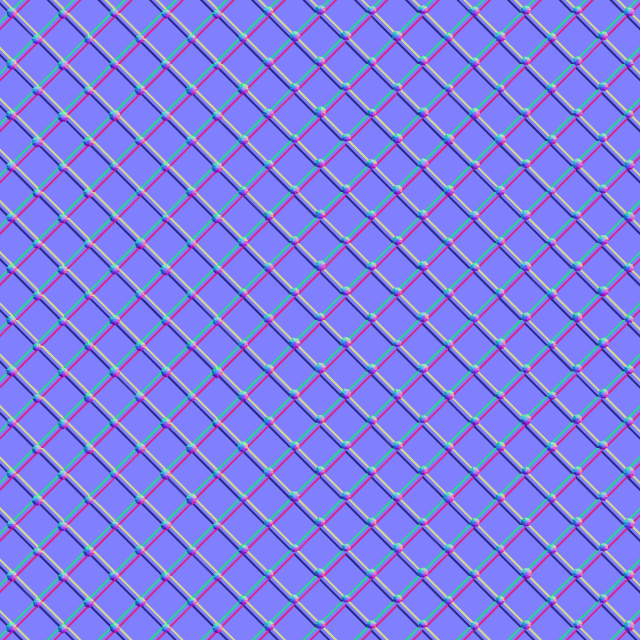
Give the GLSL for this texture map, as a three.js fragment shader.

```glsl
// Tangent-space normal map of a diagonal wire lattice with faceted rivets at the crossings.
varying vec2 vUv;

const float GRID = 25.0;          // half-cells across and up (12.5 full repeats)
const float WIRE_OUTER = 0.096;   // half width of a wire, in wire spacings
const float WIRE_CORE = 0.040;    // half width of its flat top
const float FACETS = 7.0;
const float TAU = 6.28319;
const vec3 FLAT_NORMAL = vec3(0.0, 0.0, 1.0);

float hash(vec2 p) {
  vec3 q = fract(vec3(p.xyx) * 0.1031);
  q += dot(q, q.yzx + 33.33);
  return fract((q.x + q.y) * q.z);
}

vec2 direction(float angle) {
  return vec2(cos(angle), sin(angle));
}

vec3 tilted(vec2 dir, float slope) {
  return vec3(dir * slope, sqrt(max(0.0, 1.0 - slope * slope)));
}

// Signed distance to the nearest integer line, with a slight shift per segment.
float wireOffset(float across, float along, float seed) {
  vec2 segment = vec2(floor(across + 0.5), floor(along));
  return across - segment.x + (hash(segment + seed) - 0.5) * 0.012;
}

// Bevelled wire: flat top, one steep strip on either side.
vec3 wireNormal(float offset, vec2 side) {
  float d = abs(offset);
  if (d < WIRE_CORE || d > WIRE_OUTER) return FLAT_NORMAL;
  return tilted(side * sign(offset), 0.995);
}

// Faint slanted crease beside a few of the wire segments.
float crease(float across, float along, float seed) {
  vec2 segment = vec2(floor(across + 0.5), floor(along));
  float start = hash(segment + seed) * 0.2 - 0.1;
  float end = hash(segment + seed + 7.0) * 0.3 - 0.15;
  float d = abs(across - segment.x - mix(start, end, fract(along)));
  return step(0.82, hash(segment + seed + 19.0)) * step(d, 0.007);
}

// Rivet centres drift sideways and sit higher on the right part of the sheet.
vec2 rivetShift(vec2 node) {
  float lift = mix(-0.03, 0.08, step(8.5, node.x));
  lift += (hash(vec2(node.x, 3.0)) - 0.5) * 0.09;
  vec2 jitter = vec2(hash(node + 41.0), hash(node + 57.0)) - 0.5;
  return vec2((node.x - 12.0) * 0.005 + 0.01, lift) + jitter * 0.03;
}

// Faceted lump in unit-radius coordinates; returns base outside its outline.
vec3 rivetNormal(vec2 p, vec2 node, vec3 base) {
  float wedge = TAU / FACETS;
  float turn = hash(node + 11.0) * TAU;
  float index = floor((atan(p.y, p.x) - turn) / wedge);
  float angle = turn + (index + 0.5) * wedge;
  float r = dot(p, direction(angle));
  if (r > 0.96) return base;

  float chip = hash(node * 3.0 + mod(index + FACETS, FACETS) * 5.0) - 0.5;
  if (r < 0.27) return tilted(direction(turn), 0.3);
  float slope = r < 0.6 ? 0.58 : 0.9;
  return tilted(direction(angle + chip * 0.5), slope + chip * 0.18);
}

vec3 surfaceNormal(vec2 uv) {
  vec2 p = uv * GRID - 0.5;
  vec2 q = vec2(p.x + p.y, p.x - p.y) * 0.5;

  // The wire with the higher profile wins at a crossing.
  float falling = wireOffset(q.x, q.y, 2.0);
  float rising = wireOffset(q.y, q.x, 31.0);
  vec3 n = abs(falling) < abs(rising)
    ? wireNormal(falling, vec2(0.7071, 0.7071))
    : wireNormal(rising, vec2(0.7071, -0.7071));

  float scratch = max(crease(q.x, q.y, 71.0), crease(q.y, q.x, 93.0));
  n = mix(n, vec3(0.25, 0.25, 0.9), scratch * 0.35);

  // Rivet on the nearest crossing, each a little different in size and squash.
  vec2 id = floor(q + 0.5);
  vec2 node = vec2(id.x + id.y, id.x - id.y);
  float radius = mix(0.165, 0.215, hash(node + 5.0));
  vec2 squash = vec2(1.0, mix(0.85, 1.05, hash(node + 23.0)));
  vec2 local = (p - node - rivetShift(node)) / (radius * squash);
  return rivetNormal(local, node, n);
}

void main() {
  // Average a 3 by 3 footprint to smooth every edge.
  vec3 sum = vec3(0.0);
  for (int i = 0; i < 9; i++) {
    float k = float(i);
    vec2 cell = vec2(mod(k, 3.0), floor(k / 3.0)) - 1.0;
    sum += surfaceNormal(vUv + cell / (3.0 * 512.0));
  }
  gl_FragColor = vec4(sum / 9.0 * 0.5 + 0.5, 1.0);
}
```
